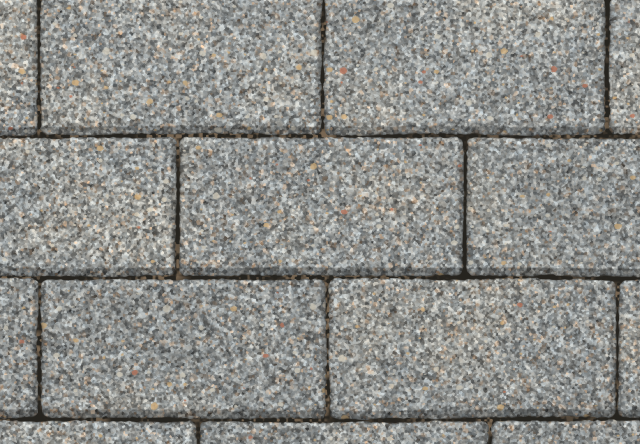
Reproduce this texture procedurally as a Shadertoy shader.

```glsl
// Grey concrete paving blocks in running bond, with speckled aggregate and dirty joints.
#define ROW_HEIGHT 0.319     // all lengths are in canvas heights
#define ROW_START 0.055      // height of the lowest horizontal joint
#define BLOCK_WIDTH 0.656    // width in the lowest row
#define WIDTH_SHRINK 0.0055  // narrowing per row going up
#define JOINT 0.0075
#define CORNER 0.016
#define BEVEL 0.021
#define GRAIN 0.0052
#define PEBBLE_CELL 0.036
#define GRAIN_CONTRAST 0.60
#define WEAR 0.08

float hash(vec2 p) {
    return fract(sin(dot(p, vec2(127.1, 311.7))) * 43758.5);
}

float noise(vec2 p) {
    vec2 i = floor(p), f = fract(p);
    f = f * f * (3.0 - 2.0 * f);
    return mix(mix(hash(i), hash(i + vec2(1, 0)), f.x),
               mix(hash(i + vec2(0, 1)), hash(i + vec2(1, 1)), f.x), f.y);
}

float fbm(vec2 p) {
    float sum = 0.0, amp = 0.5;
    for (int i = 0; i < 4; i++) {
        sum += amp * noise(p);
        p = p * 2.03 + 17.3;
        amp *= 0.5;
    }
    return sum;
}

// Colour of one stone grain: mostly cool grey, a few pits and warm stones
vec3 grainColor(vec2 id) {
    float tone = 0.585 + GRAIN_CONTRAST * (hash(id) - 0.5);
    tone *= 1.0 - 0.45 * step(0.95, hash(id + 31.7));
    float hue = hash(id + 57.3);
    vec3 tint = mix(vec3(0.95, 1.005, 1.03), vec3(1.02, 1.005, 0.96), hue);
    tint = mix(tint, vec3(1.17, 0.98, 0.80), step(0.95, hue));
    return tone * tint;
}

// Softly blended cellular grains
vec3 aggregate(vec2 p) {
    vec2 cell = floor(p), f = fract(p);
    vec3 sum = vec3(0);
    float total = 0.0;
    for (int y = -1; y <= 1; y++)
    for (int x = -1; x <= 1; x++) {
        vec2 o = vec2(x, y), id = cell + o;
        vec2 d = o + vec2(hash(id + 3.1), hash(id + 8.7)) - f;
        float w = exp(-7.0 * dot(d, d));
        sum += w * grainColor(id);
        total += w;
    }
    return sum / total;
}

// Sparse larger pebbles: cream, ochre or red; alpha holds coverage
vec4 pebbles(vec2 p, float px) {
    vec2 id = floor(p / PEBBLE_CELL);
    vec2 center = (id + 0.25 + 0.5 * vec2(hash(id + 1.3), hash(id + 2.9))) * PEBBLE_CELL;
    float pick = hash(id + 5.1);
    float radius = mix(0.0025, 0.0085, pow(hash(id + 7.7), 4.0));
    vec2 d = (p - center) * vec2(1.0, mix(1.0, 1.5, hash(id + 9.2)));
    float dist = length(d) - radius + 0.003 * (noise(p * 260.0) - 0.5);
    vec3 col = mix(vec3(0.80, 0.78, 0.72), vec3(0.78, 0.66, 0.48), step(0.65, pick));
    col = mix(col, vec3(0.69, 0.44, 0.35), step(0.93, pick));
    float cover = (1.0 - smoothstep(-px, px, dist)) * step(0.45, hash(id + 11.4));
    return vec4(col, 0.8 * cover);
}

void mainImage(out vec4 fragColor, in vec2 fragCoord) {
    float px = 1.0 / iResolution.y;
    vec2 p = fragCoord * px;

    // Block layout with slightly wavy joints
    vec2 w = p + 0.005 * (vec2(noise(p * 5.0), noise(p * 5.0 + 40.0)) - 0.5);
    float rowPos = (w.y - ROW_START) / ROW_HEIGHT + 1.0;
    float row = floor(rowPos);
    float width = BLOCK_WIDTH - WIDTH_SHRINK * row;
    float offset = mix(0.446 - 0.022 * row, 0.088, mod(row, 2.0));
    float colPos = (w.x - offset) / width;
    vec2 id = vec2(floor(colPos), row);
    vec2 q = (vec2(fract(colPos), fract(rowPos)) - 0.5) * vec2(width, ROW_HEIGHT);

    // Rounded block; joint width varies along its length
    vec2 halfSize = 0.5 * (vec2(width, ROW_HEIGHT) - JOINT);
    vec2 e = abs(q) - halfSize + CORNER;
    float d = length(max(e, 0.0)) + min(max(e.x, e.y), 0.0) - CORNER;
    d += 0.004 * (noise(p * 16.0) - 0.5) + 0.004 * (noise(p * 110.0) - 0.5);

    // Concrete surface: fine and coarse grains, tone per block, blotchy wear
    vec3 col = mix(aggregate(p / GRAIN), aggregate(p / (1.7 * GRAIN) + 71.0), 0.45);
    vec4 stone = pebbles(p, px);
    col = mix(col, stone.rgb, stone.a);
    float blotch = fbm(p * 5.0 + id * 3.7) - 0.47;
    col *= 1.0 + 0.05 * (hash(id + 4.4) - 0.5) + 2.0 * WEAR * blotch;
    col *= mix(vec3(1), vec3(1.02, 1.0, 0.975), smoothstep(0.0, 0.25, blotch));

    // Bevel: lit top edge, flat shaded bottom, darker sides
    vec2 lo = q + halfSize, hi = halfSize - q;
    float ragged = 0.004 * (noise(p * 120.0 + 5.0) - 0.5);
    col *= 1.0 - 0.27 * (1.0 - smoothstep(0.75 * BEVEL, BEVEL, lo.y + ragged));
    col *= 1.0 + 0.08 * (1.0 - smoothstep(0.4 * BEVEL, 0.8 * BEVEL, hi.y + ragged));
    col *= 1.0 - 0.20 * (1.0 - smoothstep(0.3 * BEVEL, 0.7 * BEVEL, hi.x + ragged));
    col *= 1.0 - 0.10 * (1.0 - smoothstep(0.2 * BEVEL, 0.6 * BEVEL, lo.x + ragged));
    col *= 1.0 - 0.22 * smoothstep(-0.005, 0.0, d);

    // Joint filled with dark soil and patches of brown grit
    float grit = smoothstep(0.35, 0.8, noise(p * 150.0)) * smoothstep(0.3, 0.8, noise(p * 18.0 + 9.0));
    vec3 soil = mix(vec3(0.15, 0.14, 0.12), vec3(0.47, 0.40, 0.32), grit);
    col = mix(col, soil, smoothstep(-0.8 * px, 0.8 * px, d));

    fragColor = vec4(clamp(col, 0.0, 1.0), 1.0);
}
```
